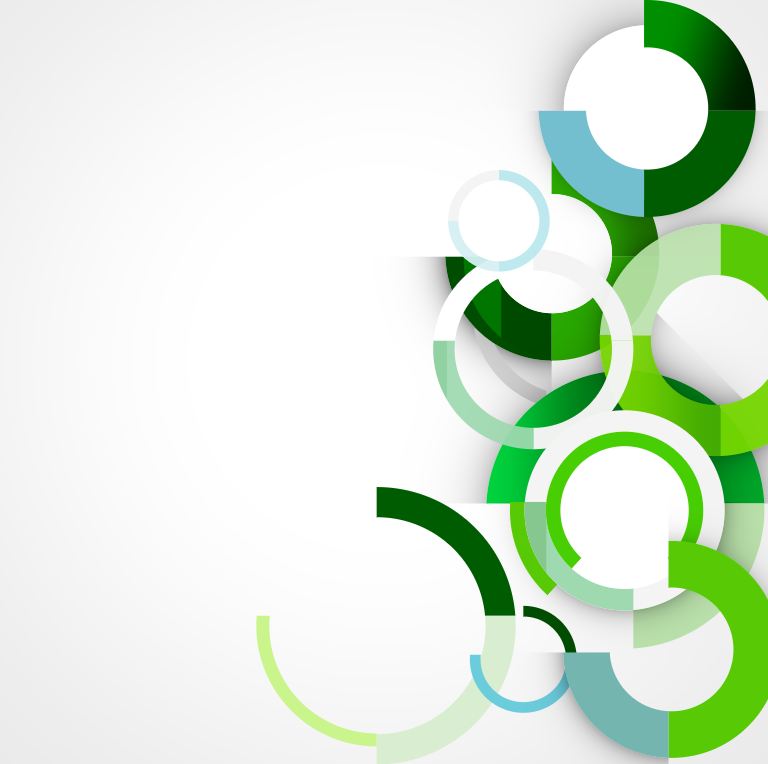
A Shadertoy shader for this background:

```glsl
// Overlapping green, blue and white rings along the right side of a pale vignette.
// Each ring is a signed-distance annulus, clipped to quadrants around a pivot and
// layered from back to front, with exponential shadows between the layers.

const vec2 NE = vec2(1, 1), NW = vec2(-1, 1), SW = vec2(-1, -1), SE = vec2(1, -1);
const vec2 NORTH = vec2(0, 1), SOUTH = vec2(0, -1), ALL = vec2(0);
const vec3 WHITE = vec3(1), FOREST = vec3(0.0, 0.36, 0.0), LIME = vec3(0.34, 0.79, 0.02);
const vec3 SAGE = vec3(0.73, 0.88, 0.67), MINT = vec3(0.62, 0.85, 0.69);

float cover(float d) { return clamp(0.5 - d * iResolution.y, 0.0, 1.0); }

// Distance to an annulus with inner and outer radius r
float annulus(vec2 p, vec2 c, vec2 r) {
    return abs(length(p - c) - 0.5 * (r.x + r.y)) - 0.5 * (r.y - r.x);
}

// Distance to a quadrant or half plane; a zero in side leaves that axis open
float quadrant(vec2 p, vec2 pivot, vec2 side) {
    vec2 d = mix(vec2(-1), (pivot - p) * side, abs(side));
    return max(d.x, d.y);
}

void ring(inout vec3 col, vec2 p, vec2 c, vec2 r, vec2 pivot, vec2 side, vec3 tint, float alpha) {
    float d = max(annulus(p, c, r), quadrant(p, pivot, side));
    col = mix(col, tint, alpha * cover(d));
}

void disc(inout vec3 col, vec2 p, vec2 c, float r, vec3 tint) {
    col = mix(col, tint, cover(length(p - c) - r));
}

// Shadow that fades outward from a circle
void shade(inout vec3 col, vec2 p, vec2 c, float r, vec2 pivot, vec2 side, float width, float amount) {
    float d = length(p - c) - r;
    float mask = cover(-d) * cover(quadrant(p, pivot, side));
    col *= 1.0 - amount * mask * exp(-max(d, 0.0) / width);
}

void mainImage(out vec4 fragColor, in vec2 fragCoord) {
    vec2 p = fragCoord / iResolution.y;
    vec3 col = vec3(1.0 - 0.085 * smoothstep(0.2, 0.8, length(p - vec2(0.5, 0.53))));

    // Upper middle ring with a filled hole
    vec2 c = vec2(0.723, 0.668), v = vec2(0.722, 0.664), r = vec2(0.078, 0.140);
    shade(col, p, c, 0.140, v, SW, 0.018, 0.4);
    ring(col, p, vec2(0.75, 0.595), vec2(0.112, 0.132), vec2(0.715, 0.57), SW, vec3(0.8), 0.8);
    ring(col, p, c, r, v, NE, mix(vec3(0.17, 0.68, 0), vec3(0.12, 0.47, 0), smoothstep(0.76, 0.85, p.x)), 1.0);
    ring(col, p, c, r, v, SE, vec3(0.16, 0.67, 0), 1.0);
    vec3 deep = mix(vec3(0, 0.46, 0), vec3(0, 0.29, 0), cover(0.656 - p.x));
    deep = mix(deep, vec3(0, 0.30, 0), cover(0.131 - length(p - vec2(0.738, 0.66))));
    ring(col, p, c, r, v, SW, deep, 1.0);
    disc(col, p, c, 0.078, WHITE);

    // Large emerald ring behind the lower pair
    c = vec2(0.8185, 0.333);
    v = vec2(0.829, 0.341);
    r = vec2(0.125, 0.182);
    shade(col, p, c, 0.182, v, NORTH, 0.025, 0.22);
    vec3 emerald = mix(vec3(0, 0.82, 0.24), vec3(0, 0.5, 0.09), smoothstep(0.64, 0.78, p.x));
    ring(col, p, c, r, v, NORTH, mix(emerald, vec3(0, 0.65, 0.16), smoothstep(0.9, 1.0, p.x)), 1.0);
    ring(col, p, c, r, v, SE, SAGE, 1.0);

    // Right lime ring
    c = vec2(0.937, 0.555);
    v = vec2(0.943, 0.561);
    r = vec2(0.085, 0.152);
    shade(col, p, c, 0.152, v, ALL, 0.016, 0.24);
    ring(col, p, c, r, v, NE, LIME, 1.0);
    ring(col, p, c, r, v, NW, SAGE, 0.9);
    ring(col, p, c, r, v, SW, mix(vec3(0.46, 0.83, 0), vec3(0.28, 0.68, 0), smoothstep(0.82, 0.94, p.x)), 0.94);
    ring(col, p, c, r, v, SE, vec3(0.46, 0.84, 0), 0.95);
    float inner = length(p - c) - 0.085;
    col *= 1.0 - 0.2 * cover(inner) * cover(p.x + p.y - 1.45) * exp(min(inner, 0.0) / 0.02);

    // White ring with a mint quarter
    c = vec2(0.698, 0.543);
    v = vec2(0.698, 0.554);
    r = vec2(0.103, 0.131);
    ring(col, p, c, r, v, NW, WHITE, 1.0);
    ring(col, p, c, r, v, NE, vec3(0.955), 0.98);
    ring(col, p, c, r, v, SE, vec3(0.955), 0.98);
    ring(col, p, c, r, v, SW, mix(MINT, vec3(0.54, 0.81, 0.61), cover(p.x - 0.585)), 0.93);

    // Small pale blue ring
    c = vec2(0.653, 0.711);
    r = vec2(0.053, 0.0665);
    disc(col, p, c, 0.0535, WHITE);
    ring(col, p, c, r, c, vec2(1, 0), vec3(0.73, 0.91, 0.93), 0.95);
    ring(col, p, c, r, c, SW, vec3(0.83, 0.94, 0.95), 0.95);
    ring(col, p, c, r, c, NW, vec3(0.955), 0.95);

    // Top ring: green half, blue quarter, white disc
    c = vec2(0.847, 0.858);
    v = vec2(0.843, 0.855);
    r = vec2(0.080, 0.142);
    shade(col, p, c, 0.109, v, NW, 0.025, 0.22);
    shade(col, p, c, 0.142, v, SOUTH, 0.012, 0.15);
    disc(col, p, c, 0.109, WHITE);
    ring(col, p, c, r, v, NE, mix(vec3(0, 0.56, 0), vec3(0, 0.12, 0), smoothstep(0.85, 0.99, p.x + 0.3 * (0.9 - p.y))), 1.0);
    ring(col, p, c, r, v, SE, FOREST, 1.0);
    ring(col, p, c, r, v, SW, vec3(0.45, 0.75, 0.81), 1.0);

    // Lower white ring around an open lime ring
    c = vec2(0.8175, 0.332);
    v = vec2(0.829, 0.343);
    float gap = c.y - p.y - 1.1 * abs(p.x - c.x);
    shade(col, p, c, 0.131, v, SOUTH, 0.014, 0.25);
    float arc = max(annulus(p, c, vec2(0.125, 0.150)), max(quadrant(p, v, SW), gap));
    col = mix(col, LIME, cover(arc));
    disc(col, p, c, 0.131, vec3(0.955));
    ring(col, p, c, vec2(0.1, 0.131), v, SW, mix(MINT, vec3(0.52, 0.78, 0.56), cover(p.x - 0.715)), 1.0);
    disc(col, p, c, 0.103, WHITE);
    col = mix(col, vec3(0.28, 0.81, 0.01), cover(max(annulus(p, c, vec2(0.084, 0.103)), gap)));

    // Wide arcs at the lower left
    c = vec2(0.4935, 0.181);
    v = vec2(0.493, 0.194);
    ring(col, p, c, vec2(0.142, 0.1815), v, NE, FOREST, 1.0);
    ring(col, p, c, vec2(0.142, 0.1815), v, SE, vec3(0.85, 0.93, 0.82), 1.0);
    ring(col, p, c, vec2(0.141, 0.158), v, SW, vec3(0.79, 0.96, 0.55), 1.0);

    // Small dark and blue arcs
    c = vec2(0.685, 0.137);
    v = vec2(0.685, 0.143);
    ring(col, p, c, vec2(0.056, 0.070), v, NE, vec3(0, 0.3, 0), 1.0);
    ring(col, p, c, vec2(0.056, 0.070), v, SOUTH, vec3(0.42, 0.80, 0.86), 1.0);

    // Bottom right ring
    c = vec2(0.879, 0.150);
    v = vec2(0.875, 0.146);
    r = vec2(0.081, 0.142);
    shade(col, p, c, 0.142, v, SW, 0.014, 0.28);
    shade(col, p, c, 0.142, v, NE, 0.014, 0.15);
    ring(col, p, c, r, v, vec2(1, 0), LIME, 1.0);
    ring(col, p, c, r, v, SW, vec3(0.46, 0.71, 0.69), 1.0);

    fragColor = vec4(col, 1.0);
}
```
